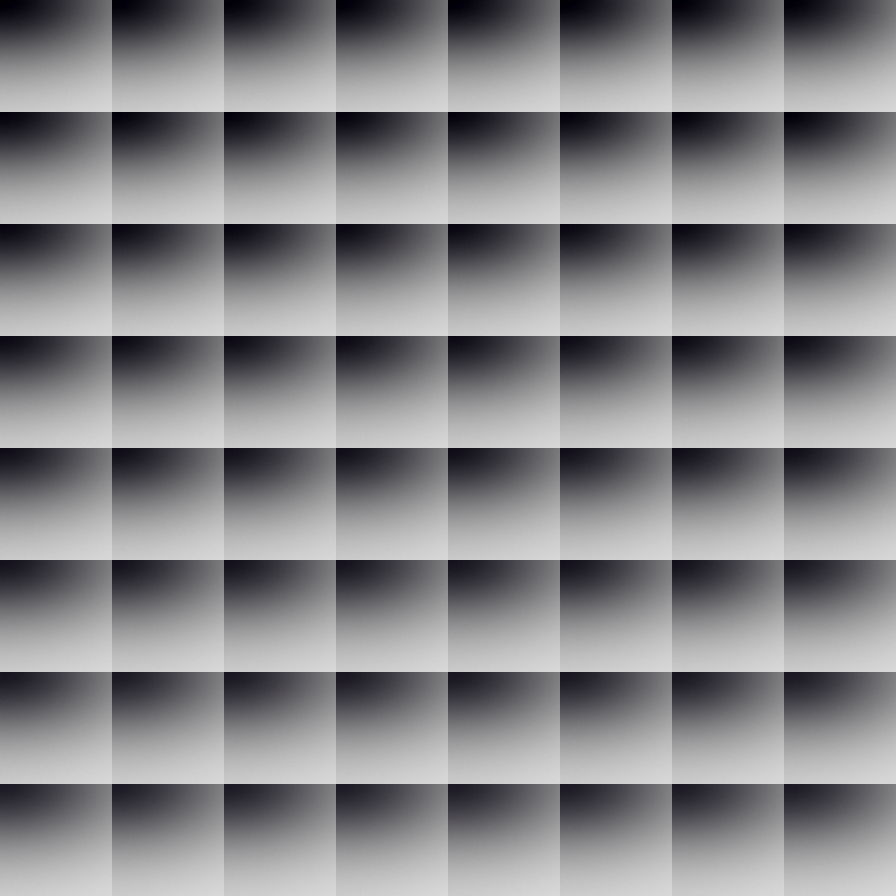
Give the GLSL for this pattern, as a Shadertoy shader.

```glsl
const float TILES = 8.0;                     // repeats across and down
const vec2 FALLOFF = vec2(0.145, 0.60);      // squared stretch of the shadow
const float SHADOW_SIZE = 0.46;
const float SHADOW_CURVE = 1.74;
const float LIGHT = 0.89;
const float LEFT_DIM = 0.04;                 // slight loss of light at left edges
const float LIFT_BOTTOM = 0.10;              // black level in the lowest row
const float LIFT_TOP = -0.015;               // black level in the highest row
const float TILE_VARIATION = 0.012;
const float GRAIN = 0.008;
const float GRAIN_CELLS = 512.0;
const vec3 SHADOW_TINT = vec3(0.006, -0.004, 0.038);
const int SAMPLES = 3;                       // edge smoothing per axis

float hash(vec2 p) {
    vec3 q = fract(vec3(p.xyx) * 0.1031);
    q += dot(q, q.yzx + 33.33);
    return fract((q.x + q.y) * q.z);
}

// Soft elliptical shadow spreading from the upper left corner
float cornerGlow(vec2 cell) {
    vec2 fromCorner = vec2(cell.x, 1.0 - cell.y);
    float radius = sqrt(dot(FALLOFF, fromCorner * fromCorner));
    float glow = 1.0 - exp(-pow(radius / SHADOW_SIZE, SHADOW_CURVE));
    return LIGHT * glow * (1.0 - LEFT_DIM * (1.0 - cell.x));
}

vec3 tilePattern(vec2 uv) {
    vec2 grid = uv * TILES;
    vec2 id = clamp(floor(grid), 0.0, TILES - 1.0);
    float glow = cornerGlow(grid - id);

    // Blacks lift from the top row to the bottom row
    float lift = mix(LIFT_BOTTOM, LIFT_TOP, id.y / (TILES - 1.0));
    lift += (hash(id + 7.0) - 0.5) * TILE_VARIATION;
    float shade = 1.0 - glow / LIGHT;
    return vec3(glow + lift * shade) + SHADOW_TINT * shade * shade;
}

void mainImage(out vec4 fragColor, in vec2 fragCoord) {
    // Average subsamples across the tile edges
    vec3 color = vec3(0.0);
    for (int j = 0; j < SAMPLES; j++) {
        for (int i = 0; i < SAMPLES; i++) {
            vec2 offset = (vec2(i, j) + 0.5) / float(SAMPLES) - 0.5;
            color += tilePattern((fragCoord + offset) / iResolution.xy);
        }
    }
    color /= float(SAMPLES * SAMPLES);

    // Faint grain
    vec2 uv = fragCoord / iResolution.xy;
    color += (hash(floor(uv * GRAIN_CELLS)) - 0.5) * GRAIN;
    fragColor = vec4(clamp(color, 0.0, 1.0), 1.0);
}
```
